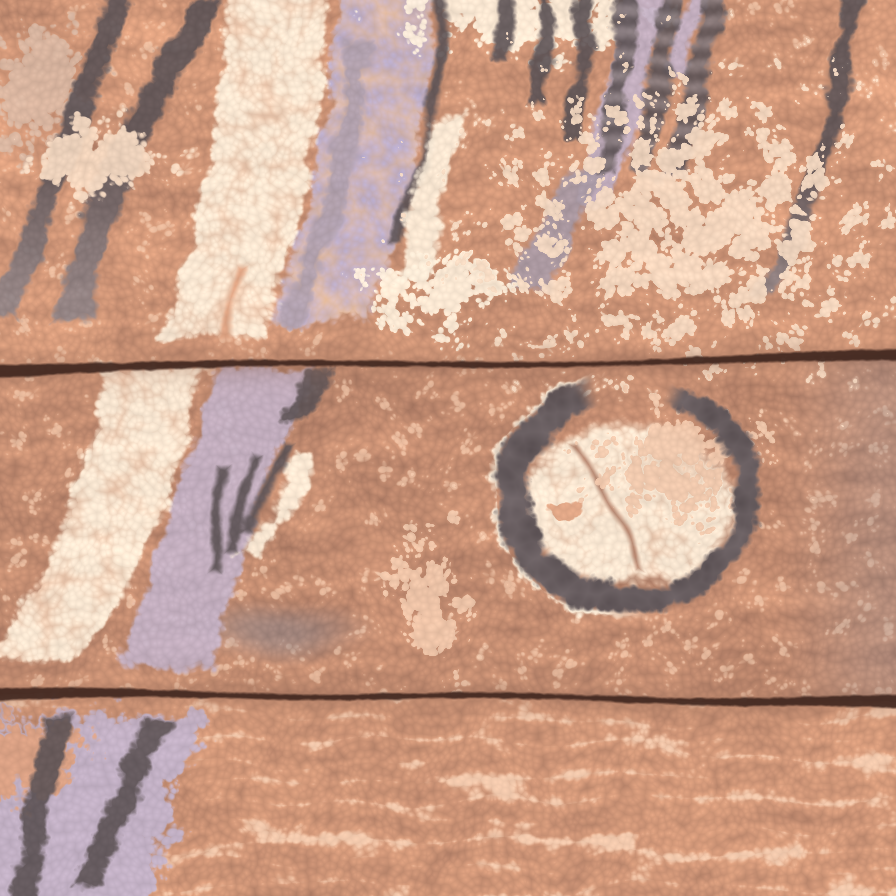
This texture is drawn by a WebGL 2 fragment shader. Its source:

```glsl
#version 300 es
precision highp float;
// Weathered paint on three wooden boards: cream, lavender and charcoal strokes,
// a ringed cream disc and dark seams. Strokes are bent bands eroded by layered
// cellular noise; the wood grain is made of stretched cells.
uniform vec2 u_resolution;
out vec4 outColor;

const vec3 ORANGE = vec3(.87, .63, .50);
const vec3 UMBER = vec3(.69, .49, .40);
const vec3 TAN = vec3(.94, .78, .67);
const vec3 CREAM = vec3(1., .94, .86);
const vec3 LAVENDER = vec3(.77, .70, .78);
const vec3 GREY = vec3(.57, .52, .53);
const vec3 CHARCOAL = vec3(.37, .33, .34);
const vec3 SEAM = vec3(.25, .15, .12);
const float EROSION = .011;
const float SOFTNESS = .004;
const float COVERAGE = .92;

vec2 p;     // gently warped canvas position
float grit; // shared noise, roughly -0.5 to 0.5
vec3 col;

vec2 hash2(vec2 v) {
  vec3 h = fract(v.xyx * vec3(.1031, .1030, .0973));
  h += dot(h, h.yzx + 33.33);
  return fract((h.xx + h.yz) * h.zy);
}

// Distance to the nearest scattered cell centre
float cells(vec2 v) {
  vec2 id = floor(v), f = v - id;
  float d = 2.;
  for (int j = -1; j <= 1; j++)
    for (int i = -1; i <= 1; i++) {
      vec2 g = vec2(i, j), r = g + hash2(id + g + 50.) - f;
      d = min(d, dot(r, r));
    }
  return sqrt(d);
}

void paint(vec3 pigment, float mask) { col = mix(col, pigment, mask); }

// Bent brush stroke from ends.xy down to ends.zw
void stroke(vec3 pigment, vec4 ends, float bend, float width) {
  vec2 span = ends.xy - ends.zw;
  float t = (ends.y - p.y) / span.y, s = clamp(t, 0., 1.);
  float x = mix(ends.x, ends.z, t) + bend * 4. * s * (1. - s);
  float d = abs(p.x - x) * span.y / length(span) - width;
  d = max(d, (abs(t - .5) - .5) * span.y) + grit * min(EROSION, width);
  paint(pigment, COVERAGE * smoothstep(SOFTNESS, -SOFTNESS, d));
}

// Elliptical cluster of flakes; larger breakup scatters it more
void flakes(vec3 pigment, vec2 center, vec2 radius, float breakup) {
  float d = length((p - center) / radius) - 1.;
  paint(pigment, COVERAGE * smoothstep(.12, -.12, d + grit * breakup));
}

void main() {
  vec2 uv = gl_FragCoord.xy / u_resolution;
  p = uv + .003 * vec2(sin(uv.y * 57. + 2. * sin(uv.x * 31.)), sin(uv.x * 43.));
  float fine = cells(p * 125.);
  grit = cells(p * 23.) + .7 * cells(p * 56.) + .5 * fine - 1.;
  float streak = cells(p * vec2(7., 46.)) - .45;
  float cloud = sin(p.x * 11. + 3. * sin(p.y * 9.)) * sin(p.y * 17. + p.x * 5.);

  // Boards and their grain
  vec2 seams = vec2(.588 + .013 * uv.x + .003 * sin(uv.x * 9. - .9),
                    .225 - .01 * uv.x * uv.x + .002 * sin(uv.x * 14.));
  float lower = step(uv.y, seams.y), middle = step(uv.y, seams.x) - lower;
  float tone = .78 - .28 * middle + .13 * cloud + .5 * streak - .45 * grit;
  col = mix(UMBER, ORANGE, clamp(tone, -.2, 1.15));
  paint(TAN, lower * smoothstep(.12, .42, streak - .4 * grit));
  paint(TAN, .7 * (1. - lower) * smoothstep(.3, .55, -grit));
  paint(GREY, .35 * middle * smoothstep(.85, 1., uv.x));
  paint(GREY, .6 * smoothstep(1.3, .2, length((p - vec2(.31, .295)) / vec2(.09, .032))));

  // Upper board: broad bands
  vec3 chalk = mix(CREAM, TAN, clamp(.2 + grit, 0., .8));
  vec3 buff = mix(CREAM, TAN, .5);
  flakes(mix(TAN, GREY, .25), vec2(.045, .9), vec2(.05, .06), 1.2);
  stroke(mix(LAVENDER, TAN, .3 + grit), vec4(.432, 1.02, .355, .64), .018, .053);
  stroke(mix(LAVENDER, GREY, .4), vec4(.4, .95, .32, .64), .016, .012);
  stroke(chalk, vec4(.31, 1.02, .235, .625), .018, .054);
  stroke(ORANGE, vec4(.268, .7, .25, .62), 0., .005);
  flakes(CREAM, vec2(.6, .985), vec2(.11, .04), 1.3);
  stroke(LAVENDER, vec4(.725, 1.02, .66, .77), .005, .022);
  stroke(mix(LAVENDER, GREY, .5), vec4(.655, .81, .59, .68), 0., .02);
  stroke(LAVENDER, vec4(.78, 1.02, .755, .92), 0., .012);

  // Upper board: charcoal lines, fading downward
  vec3 fading = mix(GREY, CHARCOAL, smoothstep(.64, .85, p.y));
  stroke(fading, vec4(.137, 1.02, .002, .65), .004, .014);
  stroke(fading, vec4(.235, 1., .083, .645), -.02, .017);
  stroke(CHARCOAL, vec4(.491, 1.02, .44, .73), .017, .006);
  stroke(fading, vec4(.951, 1.02, .853, .67), .02, .01);
  for (float k = 0.; k < 6.; k++) {
    float x = .56 + .0474 * k, dash = k > 2. ? .2 + .2 * sin(p.y * 260. + k) : 0.;
    stroke(mix(CHARCOAL, GREY, dash * 2.),
           vec4(x, 1.02, x - .009 * k, .93 - .042 * min(k, 3.)), .004, .008 + .001 * k);
  }

  // Upper board: chipped paint
  stroke(CREAM, vec4(.495, .87, .462, .69), 0., .017);
  flakes(CREAM, vec2(.495, .67), vec2(.055, .032), 2.);
  flakes(buff, vec2(.115, .822), vec2(.06, .034), 1.1);
  flakes(buff, vec2(.77, .745), vec2(.105, .075), 3.3);

  // Middle board: slanted bands
  stroke(LAVENDER, vec4(.297, .59, .185, .255), -.005, .047);
  stroke(chalk, vec4(.17, .59, .035, .265), .025, .048);
  stroke(CREAM, vec4(.345, .5, .275, .38), .008, .01);
  stroke(CHARCOAL, vec4(.358, .588, .328, .535), 0., .013);
  for (float k = 0.; k < 3.; k++)
    stroke(CHARCOAL, vec4(.247 + .039 * k, .475 + .016 * k, .238 + .018 * k, .36 + .022 * k), 0., .005);
  flakes(TAN, vec2(.478, .325), vec2(.025, .05), 3.);

  // Ringed disc with an open crown; angle is zero at the bottom
  vec2 r = p - vec2(.703, .449);
  float angle = atan(r.x, -r.y);
  float ring = (length(r / vec2(.133, .119)) - 1.) * .125;
  float width = .012 + .005 * smoothstep(.4, -.8, angle);
  float arc = smoothstep(2.85, 2.65, abs(angle));
  float rim = abs(ring - .018) + grit * .012;
  paint(CREAM, arc * smoothstep(.2, -.3, angle) * smoothstep(.007, 0., rim));
  flakes(mix(CREAM, TAN, clamp(grit, 0., .7)), vec2(.703, .436), vec2(.122, .09), .16);
  stroke(UMBER, vec4(.638, .505, .716, .362), .006, .0025);
  flakes(ORANGE, vec2(.633, .432), vec2(.02, .008), .8);
  flakes(TAN, vec2(.765, .485), vec2(.055, .035), 2.6);
  paint(mix(CHARCOAL, GREY, .2 + .4 * grit),
        arc * smoothstep(SOFTNESS, -SOFTNESS, abs(ring) - width + grit * .01));

  // Lower board: lavender corner
  float corner = max(p.x - .165 - .28 * p.y, p.y - .202) + grit * .035;
  paint(LAVENDER, smoothstep(.006, -.006, corner));
  flakes(ORANGE, vec2(.02, .155), vec2(.065, .042), .9);
  stroke(CHARCOAL, vec4(.066, .2, .028, -.02), -.006, .013);
  stroke(CHARCOAL, vec4(.178, .197, .1, .012), -.004, .013);

  // Surface grain, then shadowed seams
  col *= 1.03 - .09 * fine + .05 * streak;
  vec2 gap = abs(uv.y - seams);
  float crack = min(gap.x, gap.y);
  paint(UMBER * .85, .5 * exp(-crack * 85.));
  crack += .002 * grit - .004 * pow(abs(2. * uv.x - 1.), 3.);
  paint(SEAM, COVERAGE * smoothstep(.005, .001, crack));
  outColor = vec4(clamp(col, 0., 1.), 1.);
}
```
